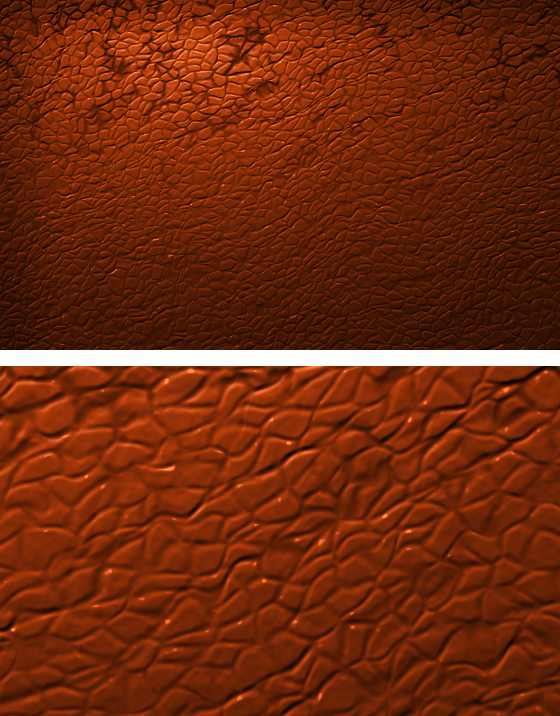
Top, the full canvas; bottom, a detail of the centre.
A Shadertoy shader for this texture:

```glsl
float hash(vec2 cell) {
    return fract(sin(dot(cell, vec2(127.1, 311.7))) * 43758.545);
}

vec2 hash2(vec2 cell) {
    return vec2(hash(cell), hash(cell + 57.3));
}

float noise(vec2 p) {
    vec2 i = floor(p), f = fract(p);
    f = f * f * (3.0 - 2.0 * f);
    float low = mix(hash(i), hash(i + vec2(1, 0)), f.x);
    float high = mix(hash(i + vec2(0, 1)), hash(i + vec2(1, 1)), f.x);
    return mix(low, high, f.y);
}

vec2 rotate(vec2 p, float angle) {
    float c = cos(angle), s = sin(angle);
    return vec2(c * p.x + s * p.y, c * p.y - s * p.x);
}

// Gap between the two nearest cell centres: zero along the creases
float cellGap(vec2 p) {
    vec2 i = floor(p), f = fract(p);
    float nearest = 8.0, second = 8.0;
    for (int y = -1; y <= 1; y++)
    for (int x = -1; x <= 1; x++) {
        vec2 offset = vec2(x, y);
        float d = length(offset + hash2(i + offset) - f);
        second = min(second, max(nearest, d));
        nearest = min(nearest, d);
    }
    return second - nearest;
}

// Thin meandering fold, one at its centre line
float fold(vec2 p, float width) {
    return 1.0 - smoothstep(0.0, width, abs(noise(p) - 0.5));
}

// Pebbled plates, cut by long folds and covered in fine pores
float leatherHeight(vec2 p) {
    vec2 bend = vec2(noise(p * 4.0), noise(p * 4.0 + 31.0)) - 0.5;
    vec2 ripple = vec2(noise(p * 38.0), noise(p * 38.0 + 17.0)) - 0.5;
    vec2 q = p + 0.06 * bend + 0.016 * ripple;

    vec2 slanted = rotate(q, 0.42);
    float plates = smoothstep(0.0, 0.42, cellGap(slanted * vec2(27.0, 42.0)));
    float longFolds = fold(slanted * vec2(7.0, 27.0), 0.13);
    float leftSide = 1.0 - smoothstep(0.5, 1.1, p.x);
    float steepFolds = fold(rotate(q, 1.25) * vec2(6.0, 24.0), 0.12) * leftSide;
    float pores = 0.6 * noise(p * 105.0) + 0.4 * noise(p * 190.0);
    return 0.6 * plates - 0.5 * longFolds - 0.35 * steepFolds + 0.42 * pores;
}

// Warm lamp above the upper left, fading to the far corner
float lampLight(vec2 p, float aspect) {
    vec2 d = (p - vec2(0.34 * aspect, 0.88)) * vec2(1.0, 1.5);
    float light = 0.17 + 0.47 * exp(-dot(d, d));
    light += 0.14 * exp(-9.0 * dot(d, d));
    light *= 1.0 - 0.32 * smoothstep(0.86, 1.02, p.y);
    return light * (0.75 + 0.25 * smoothstep(0.0, 0.2, p.x));
}

vec3 leatherColor(float tone) {
    vec3 tan = vec3(1.0, 0.33, 0.055);
    vec3 sheen = vec3(0.0, 0.6, 0.65);
    return tone * tan + max(tone - 0.7, 0.0) * sheen;
}

void mainImage(out vec4 fragColor, in vec2 fragCoord) {
    vec2 p = fragCoord / iResolution.y;
    float aspect = iResolution.x / iResolution.y;
    vec2 towardLamp = normalize(vec2(-0.35, 1.0));

    // Relief: faces toward the lamp brighten, the others fall into shade
    float height = leatherHeight(p);
    float slope = height - leatherHeight(p + 0.0038 * towardLamp);
    float light = lampLight(p, aspect);
    float relief = max(slope, 0.0) * (0.22 + 0.32 * light)
                 + min(slope, 0.0) * (0.12 + 0.38 * light);

    // Creases stay dark near the lamp and fade out lower down
    float creaseDepth = 1.0 - smoothstep(-0.2, 0.55, height);
    float tone = light * (1.0 - creaseDepth * mix(0.1, 0.55, smoothstep(0.35, 0.95, p.y)));
    tone += relief;

    // Sparse glints on raised grain
    float glint = smoothstep(0.8, 0.95, noise(p * 130.0 + 9.0));
    tone += 0.3 * glint * smoothstep(0.1, 0.5, slope);

    fragColor = vec4(leatherColor(clamp(tone, 0.05, 1.05)), 1.0);
}
```
